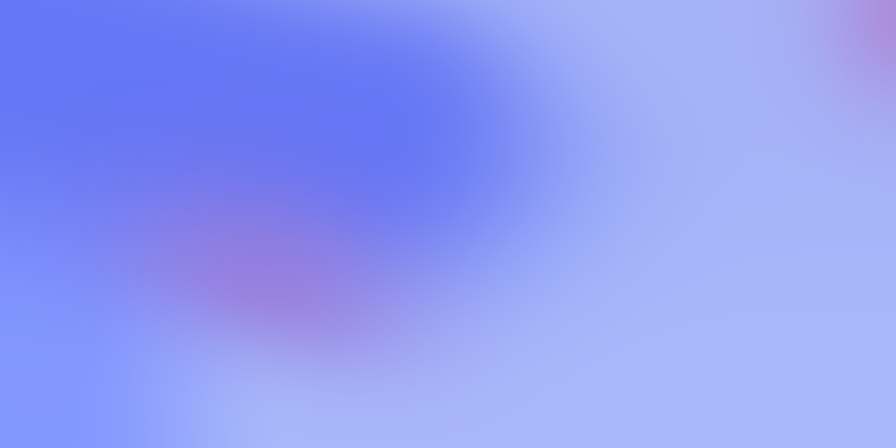
Reproduce this background procedurally as a WebGL 1 fragment shader.

```glsl
precision highp float;
// A soft pastel gradient: a deep blue plume reaches in from the upper left over
// a pale lavender field, with mauve glows under it and in the far corner.
// The plume is a blurred capsule; the glows are stretched Gaussians.
uniform vec2 u_resolution;

// Soft coverage of a capsule, with a crisper falloff on its upper side.
float plume(vec2 p, vec2 a, vec2 b) {
  vec2 axis = b - a;
  float along = clamp(dot(p - a, axis) / dot(axis, axis), 0.0, 1.0);
  vec2 d = p - a - axis * along;
  d.x *= d.x > 0.0 ? 0.9 : 1.0;
  d.y *= d.y < 0.0 ? mix(1.0, 1.2, along) : 1.0;
  float dist = length(d) + 1e-4;
  float up = max(d.y, 0.0) / dist;
  return exp(-pow(dist / mix(0.404, 0.352, up), mix(2.5, 4.0, up)));
}

float glow(vec2 offset, vec2 radius) {
  vec2 q = offset / radius;
  return exp(-dot(q, q));
}

void main() {
  // Canvas spans 2 by 1 units.
  vec2 p = gl_FragCoord.xy / u_resolution * vec2(2.0, 1.0);

  // Pale field, turning periwinkle at the left.
  vec3 lavender = mix(vec3(0.645, 0.700, 0.970), vec3(0.660, 0.720, 0.980),
                      smoothstep(0.8, 0.1, p.y));
  vec3 periwinkle = vec3(0.515, 0.595, 1.0);
  vec3 color = mix(periwinkle, lavender, smoothstep(0.15, 0.65, p.x));

  // Deep blue plume.
  vec3 blue = vec3(0.395, 0.465, 0.960);
  color = mix(color, blue, plume(p, vec2(0.0, 0.857), vec2(0.807, 0.674)));

  // Tilted mauve glow along the lower edge of the plume.
  vec2 q = p - vec2(0.59, 0.365);
  q = vec2(dot(q, vec2(0.954, -0.3)), dot(q, vec2(0.3, 0.954)));
  float height = mix(0.15, 0.22, smoothstep(-0.08, 0.08, q.y));
  color = mix(color, vec3(0.62, 0.42, 0.80), 0.58 * glow(q, vec2(0.32, height)));

  // Rosy glow in the upper right corner.
  float corner = glow(p - vec2(2.03, 0.975), vec2(0.19, 0.21));
  color = mix(color, vec3(0.68, 0.50, 0.82), 0.75 * corner);

  gl_FragColor = vec4(color, 1.0);
}
```
